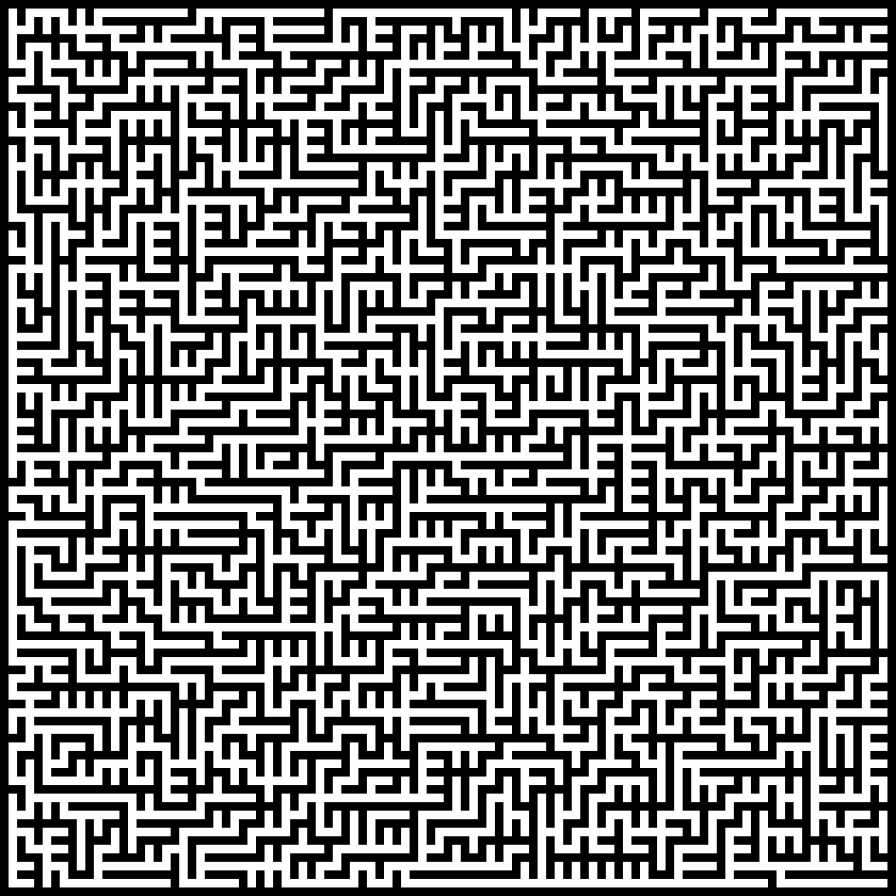
Write a Shadertoy shader that draws this pattern.

```glsl
// Black and white perfect maze: 52 x 52 cells with walls as wide as corridors.

const int TILES = 105;  // 52 corridors and 53 wall lines per side

const ivec2 NONE  = ivec2(0, 0);
const ivec2 RIGHT = ivec2(1, 0);
const ivec2 LEFT  = ivec2(-1, 0);
const ivec2 UP    = ivec2(0, 1);
const ivec2 DOWN  = ivec2(0, -1);

float hash(ivec2 cell) {
    vec3 p = fract(vec3(cell.xyx) * vec3(0.1031, 0.1030, 0.0973) + 0.371);
    p += dot(p, p.yzx + 33.33);
    return fract((p.x + p.y) * p.z);
}

// Unchecked random direction of the wall that grows from a post.
ivec2 rawDirection(ivec2 post) {
    float r = hash(post);
    if (post.x == 2 && hash(post + 211) < 0.25) return LEFT;
    return r < 0.43 ? RIGHT : r < 0.715 ? UP : DOWN;
}

// Every inner post owns one wall. Two posts of a column never share one,
// and only the first column grows left, so the walls close no loop.
ivec2 wallDirection(ivec2 post) {
    if (min(post.x, post.y) <= 0 || max(post.x, post.y) >= TILES - 1) return NONE;
    ivec2 dir = rawDirection(post);
    bool clash = dir == DOWN && rawDirection(post + 2 * DOWN) == UP;
    return clash ? RIGHT : dir;
}

// 1 for an open tile, 0 for a wall.
float openTile(ivec2 tile) {
    if (min(tile.x, tile.y) <= 0 || max(tile.x, tile.y) >= TILES - 1) return 0.0;
    ivec2 odd = tile & 1;
    if (odd.x == odd.y) return float(odd.x);  // cell centre or post

    // Tile between two posts: walled if either post grows into it.
    ivec2 axis = odd.x == 1 ? RIGHT : UP;
    bool walled = wallDirection(tile - axis) == axis
               || wallDirection(tile + axis) == -axis;
    return walled ? 0.0 : 1.0;
}

void mainImage(out vec4 fragColor, in vec2 fragCoord) {
    // Pixel footprint in tile units
    vec2 scale = float(TILES) / iResolution.xy;
    vec2 footprint = min(scale, 1.0);
    vec2 corner = fragCoord * scale - 0.5 * footprint;
    ivec2 tile = ivec2(floor(corner));

    // Exact box coverage of the up to four tiles under the pixel
    vec2 cover = clamp((fract(corner) + footprint - 1.0) / footprint, 0.0, 1.0);
    float lower = mix(openTile(tile), openTile(tile + RIGHT), cover.x);
    float upper = mix(openTile(tile + UP), openTile(tile + UP + RIGHT), cover.x);
    float corridor = mix(lower, upper, cover.y);

    fragColor = vec4(vec3(0.995 * corridor), 1.0);
}
```
